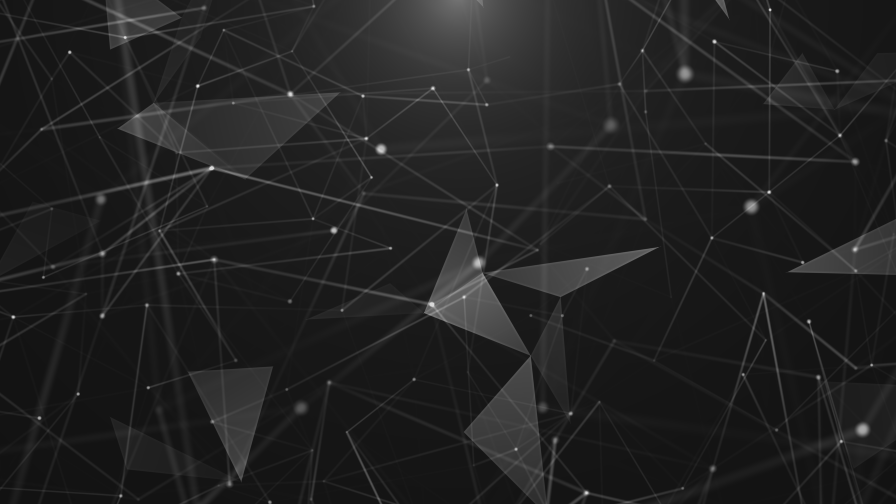
A WebGL 1 fragment shader for this background:

```glsl
precision highp float;
// Grey plexus: glowing nodes, fine links and glassy triangles under a top light.
uniform vec2 u_resolution;

#define BASE_GREY 0.062
#define HALO_GAIN 0.13
#define HALO_FALLOFF 2.0
#define LAMP_GAIN 0.28
#define LAMP_FALLOFF 9.0
#define FAR_GAIN 0.17
#define MID_GAIN 0.27
#define NEAR_GAIN 0.12
#define FACET_SIZE 0.17
#define FACET_SHARE 0.25
#define FACET_GAIN 0.42

vec2 hash2(vec2 p) {
  vec3 q = fract(p.xyx * vec3(0.1031, 0.1030, 0.0973));
  q += dot(q, q.yzx + 33.33);
  return fract((q.xx + q.yz) * q.zy);
}

float gradientCorner(vec2 cell, vec2 corner, vec2 f) {
  return dot(hash2(cell + corner) * 2.0 - 1.0, f - corner);
}

float gradientNoise(vec2 p) {
  vec2 i = floor(p), f = p - i;
  vec2 u = f * f * f * (f * (f * 6.0 - 15.0) + 10.0);
  vec2 e = vec2(0.0, 1.0);
  return mix(mix(gradientCorner(i, e.xx, f), gradientCorner(i, e.yx, f), u.x),
             mix(gradientCorner(i, e.xy, f), gradientCorner(i, e.yy, f), u.x), u.y);
}

vec2 rotate(vec2 p, float angle) {
  float c = cos(angle), s = sin(angle);
  return vec2(c * p.x - s * p.y, s * p.x + c * p.y);
}

// One jittered node per cell
vec2 nodeAt(vec2 cell) {
  return cell + 0.06 + 0.88 * hash2(cell);
}

// Nodes joined to random neighbours up to two cells away; lengths in cell units
float web(vec2 p, float size, float width, float radius, float gain, float seed, float pixel) {
  vec2 g = rotate(p, seed) / size + seed * 37.0;
  vec2 home = floor(g);
  float aa = pixel / size, light = 0.0;
  for (int j = -2; j <= 2; j++) {
    for (int i = -2; i <= 2; i++) {
      vec2 cell = home + vec2(float(i), float(j));
      vec2 a = nodeAt(cell), toPixel = g - a;
      vec2 look = hash2(cell + 71.3);
      float r = radius / size * mix(0.45, 1.0, look.x) + 0.5 * aa;
      float disc = 1.0 - smoothstep(0.25 * r, r, length(toPixel));
      light += disc * mix(0.15, 0.5, look.y) * step(0.25, look.x);
      for (int k = 0; k < 3; k++) {
        vec2 pick = hash2(cell + 13.7 * float(k + 1));
        vec2 style = hash2(cell + 29.1 * float(k + 1));
        vec2 link = nodeAt(cell + floor(pick * 5.0) - 2.0) - a;
        float t = clamp(dot(toPixel, link) / max(dot(link, link), 0.0001), 0.0, 1.0);
        float w = width / size * mix(0.7, 1.4, style.y) + 0.6 * aa;
        float stroke = 1.0 - smoothstep(0.0, w, length(toPixel - link * t));
        light += stroke * gain * style.x * style.x * mix(1.0, 0.45, t);
      }
    }
  }
  return light;
}

float cross2(vec2 a, vec2 b) {
  return a.x * b.y - a.y * b.x;
}

// Positive distance inside the edge that starts at v
float edgeDistance(vec2 p, vec2 v, vec2 w, float winding) {
  return winding * cross2(w - v, p - v) / max(length(w - v), 0.001);
}

// Scattered translucent triangles with a shading ramp and a bright rim
float facets(vec2 p, float seed, float pixel) {
  vec2 g = rotate(p, seed) / FACET_SIZE + seed * 37.0;
  vec2 home = floor(g);
  float aa = pixel / FACET_SIZE, light = 0.0;
  for (int j = -1; j <= 1; j++) {
    for (int i = -1; i <= 1; i++) {
      vec2 cell = home + vec2(float(i), float(j));
      vec2 side = sign(hash2(cell + 5.9) - 0.5), look = hash2(cell + 47.7);
      vec2 a = nodeAt(cell);
      vec2 b = nodeAt(cell + vec2(side.x, 0.0)), c = nodeAt(cell + side);
      float winding = sign(cross2(b - a, c - a));
      float d = min(edgeDistance(g, a, b, winding),
                min(edgeDistance(g, b, c, winding), edgeDistance(g, c, a, winding)));
      float fill = smoothstep(-0.7 * aa, 0.7 * aa, d);
      float rim = 1.0 - smoothstep(0.0, 0.02 + aa, abs(d));
      float ramp = clamp(dot(g - a, c - a) / max(dot(c - a, c - a), 0.01), 0.0, 1.0);
      float glass = mix(0.12, 1.0, look.y * look.y) * mix(0.45, 1.0, ramp);
      light += step(look.x, FACET_SHARE) * fill * FACET_GAIN * glass * (1.0 + 0.3 * rim);
    }
  }
  return light;
}

void main() {
  float pixel = 1.0 / u_resolution.y;
  vec2 p = (gl_FragCoord.xy - vec2(0.5 * u_resolution.x, 0.0)) * pixel;

  // Lamp just above the top edge with a wide halo
  float d = length(p - vec2(0.02, 1.01));
  float grey = BASE_GREY + HALO_GAIN * exp(-HALO_FALLOFF * d) + LAMP_GAIN * exp(-LAMP_FALLOFF * d);

  // Three depths: thin and crisp far away, wide and blurred up close
  float net = web(p, 0.15, 0.0024, 0.0055, FAR_GAIN, 0.4, pixel);
  net += web(p, 0.25, 0.0040, 0.0100, MID_GAIN, 1.1, pixel);
  net += web(p, 0.42, 0.0120, 0.0220, NEAR_GAIN, 2.3, pixel);
  float density = mix(0.45, 1.2, smoothstep(-0.35, 0.3, gradientNoise(p * 2.4 + 8.0)));
  grey += net * density + facets(p, 0.7, pixel);
  gl_FragColor = vec4(vec3(min(grey, 0.85)), 1.0);
}
```
